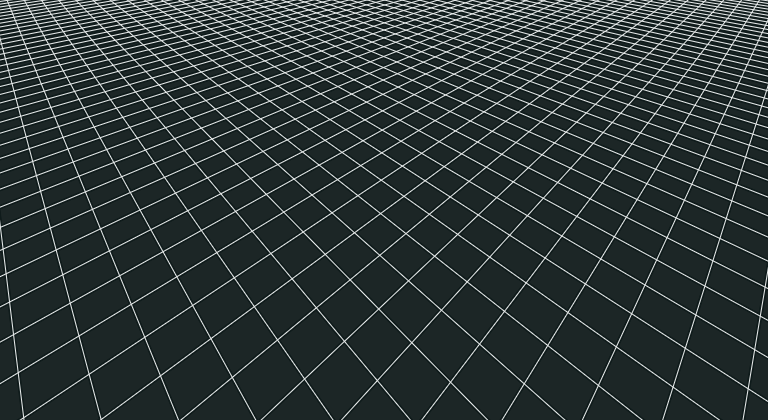
Reproduce this background procedurally as a Shadertoy shader.

```glsl
// A pale wire grid on a dark teal floor, seen in perspective from above.
// Each family of parallel lines fans out from its own vanishing point on a
// horizon above the canvas; line widths are kept constant on the canvas.

// Lengths are in canvas heights; x is measured from the centre.
const float HORIZON      = 1.2857;
const float LEFT_VANISH  = -1.0143;
const float RIGHT_VANISH = 1.0690;

// Step between lines and the first line, as slopes away from the vertical.
const float LEFT_STEP   = 0.1431;
const float LEFT_START  = 0.1222;
const float RIGHT_STEP  = 0.1487;
const float RIGHT_START = 0.1667;

const float LINE_WIDTH = 0.0025;
const float RIM_INNER  = 0.0042;
const float RIM_OUTER  = 0.0066;

const vec3 FLOOR_COLOR = vec3(0.110, 0.150, 0.150);
const vec3 RIM_COLOR   = vec3(0.060, 0.105, 0.105);
const vec3 LINE_COLOR  = vec3(0.900, 0.915, 0.915);

// Distance on the canvas to the nearest line of a fan.
// offset: sideways distance from the vanishing point, depth: drop below it.
float fanDistance(float offset, float depth, float start, float stepSize) {
    float slope = offset / depth;
    float cell = (slope - start) / stepSize;
    float slopeGap = abs(fract(cell + 0.5) - 0.5) * stepSize;
    return slopeGap * depth / sqrt(1.0 + slope * slope);
}

// Share of a pixel covered by a line at the given distance.
float lineCoverage(float dist, float pixel) {
    float halfWidth = 0.5 * LINE_WIDTH;
    float nearEdge = max(dist - 0.5 * pixel, -halfWidth);
    float farEdge = min(dist + 0.5 * pixel, halfWidth);
    return clamp((farEdge - nearEdge) / pixel, 0.0, 1.0);
}

void mainImage(out vec4 fragColor, in vec2 fragCoord) {
    float pixel = 1.0 / iResolution.y;
    vec2 p = vec2(fragCoord.x - 0.5 * iResolution.x, fragCoord.y) * pixel;
    float depth = HORIZON - p.y;

    // Two crossing fans form the grid
    float leftDist = fanDistance(p.x - LEFT_VANISH, depth, LEFT_START, LEFT_STEP);
    float rightDist = fanDistance(RIGHT_VANISH - p.x, depth, RIGHT_START, RIGHT_STEP);

    // Soft dark rim beside the lines
    float rim = 1.0 - smoothstep(RIM_INNER, RIM_OUTER, min(leftDist, rightDist));
    vec3 color = mix(FLOOR_COLOR, RIM_COLOR, rim);

    // Pale lines on top
    float uncovered = (1.0 - lineCoverage(leftDist, pixel))
                    * (1.0 - lineCoverage(rightDist, pixel));
    color = mix(LINE_COLOR, color, uncovered);

    fragColor = vec4(color, 1.0);
}
```
